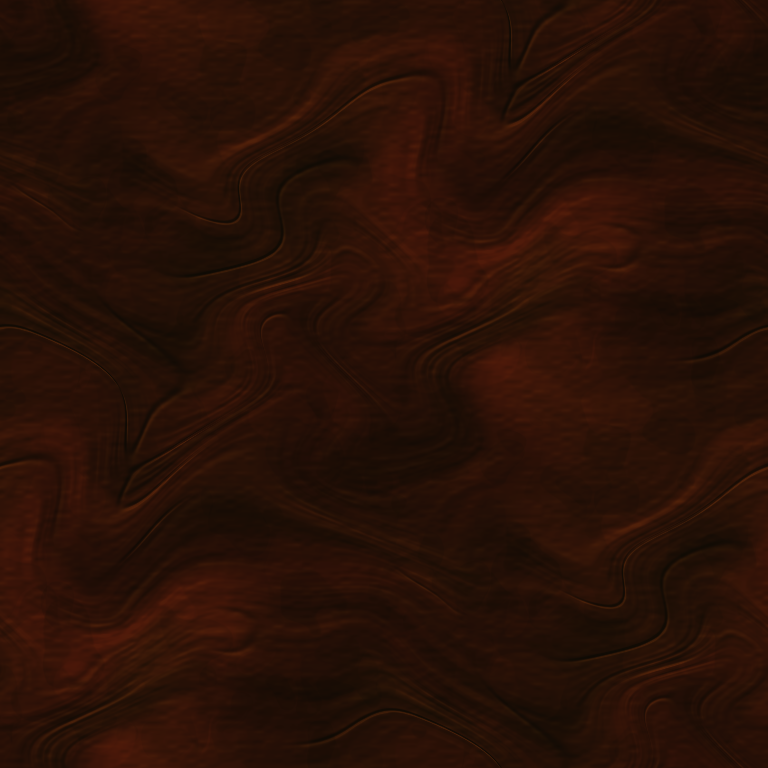
Reproduce this texture procedurally as a Shadertoy shader.

```glsl
// Dark red-brown burl: folded, embossed wood grain with creases and faint round stains.
// Every field repeats under a shift of (0.5, 0.5), hence over the whole canvas too.

const float TAU = 6.2831853;

// Hash of a grid cell; each half canvas upward shifts the columns by half a canvas.
float cellHash(vec2 cell, vec2 count, float seed) {
    float halves = floor((cell.y + 0.5) * 2.0 / count.y);
    cell -= halves * count * 0.5;
    cell.x = mod(cell.x + 0.5, count.x) - 0.5;
    vec3 h = fract(vec3(cell, seed + 3.7) * vec3(0.1031, 0.1137, 0.0973));
    h += dot(h, h.zyx + 31.32);
    return fract((h.x + h.y) * h.z);
}

// Wrapping value noise; count holds even numbers of cells per canvas.
float wrapNoise(vec2 p, vec2 count, float seed) {
    vec2 cell = floor(p * count);
    vec2 f = fract(p * count);
    f = f * f * f * (f * (f * 6.0 - 15.0) + 10.0);
    float low = mix(cellHash(cell, count, seed), cellHash(cell + vec2(1, 0), count, seed), f.x);
    float high = mix(cellHash(cell + vec2(0, 1), count, seed), cellHash(cell + vec2(1, 1), count, seed), f.x);
    return mix(low, high, f.y);
}

vec2 wrapNoise2(vec2 p, float count, float seed) {
    return vec2(wrapNoise(p, vec2(count), seed), wrapNoise(p, vec2(count), seed + 0.5)) - 0.5;
}

// Bends the straight horizontal grain into zigzag streams and S-shaped folds.
vec2 foldGrain(vec2 p) {
    p.x += 0.034 * sin(TAU * 4.0 * p.y + 1.6 * sin(TAU * (p.x + p.y)));
    p.y += 0.075 * sin(TAU * 2.0 * p.x + 1.4 * sin(TAU * (p.x - p.y) + 1.0));
    p += 0.17 * wrapNoise2(p, 4.0, 1.0);
    p += 0.06 * wrapNoise2(p, 8.0, 2.0);
    p.y += 0.025 * sin(TAU * (3.0 * p.x + p.y) + 2.2);
    return p;
}

// Thin grooves along the grain, fading in and out.
float crease(vec2 p, vec2 grain) {
    float line = (wrapNoise(grain, vec2(4, 12), 5.0) - 0.5) / 0.028;
    return exp(-line * line) * smoothstep(0.42, 0.72, wrapNoise(p, vec2(6), 6.0));
}

// Surface height: streaks, fine fibres, brushed roughness and grooves.
float relief(vec2 p) {
    vec2 grain = foldGrain(p);
    float height = 0.2 * wrapNoise(grain, vec2(6, 32), 7.0);
    height += 0.13 * wrapNoise(grain, vec2(10, 66), 8.0);
    height += 0.07 * wrapNoise(grain, vec2(24, 120), 9.0);
    height += 0.07 * wrapNoise(p, vec2(80, 160), 10.0);
    return height - 0.22 * crease(p, grain);
}

// Overlapping toned discs with clear, slightly ragged edges.
float stains(vec2 p, vec2 count, float seed) {
    p += 0.035 * wrapNoise2(p, 24.0, 11.0);
    vec2 home = floor(p * count);
    float tone = 0.0;
    for (int y = -1; y <= 1; y++)
    for (int x = -1; x <= 1; x++) {
        vec2 cell = home + vec2(x, y);
        vec2 center = cell + vec2(cellHash(cell, count, seed), cellHash(cell, count, seed + 1.3));
        float radius = 0.18 + 0.55 * cellHash(cell, count, seed + 2.6);
        float disc = 1.0 - smoothstep(-0.03, 0.03, distance(p * count, center) - radius);
        tone += disc * (cellHash(cell, count, seed + 3.9) - 0.55);
    }
    return tone;
}

void mainImage(out vec4 fragColor, in vec2 fragCoord) {
    vec2 p = fragCoord / iResolution.xy;
    vec2 grain = foldGrain(p);

    // Broad bands, glowing regions and stains
    float tone = 1.1 * (wrapNoise(grain, vec2(4, 8), 17.0) - 0.5);
    tone += 1.7 * (wrapNoise(grain, vec2(6, 22), 18.0) - 0.5);
    tone += 1.2 * (wrapNoise(grain, vec2(8, 52), 19.0) - 0.5);
    tone += 1.9 * smoothstep(0.55, 0.95, wrapNoise(mix(p, grain, 0.6), vec2(4, 6), 20.0));
    tone += 1.1 * stains(p, vec2(14), 23.0) + 0.8 * stains(p, vec2(22), 31.0);

    // Embossing, with darkened grooves
    vec2 toLight = vec2(-0.0008, 0.0015);
    float slope = relief(p - toLight) - relief(p + toLight);
    tone += 15.0 * clamp(slope, -0.17, 0.17) - 1.0 * crease(p, grain);

    // Red follows the tone; green drifts between russet and olive, more so on lit edges
    float red = 0.14 * exp(0.23 * clamp(tone, -4.5, 3.5));
    float olive = 0.2 * (wrapNoise(grain, vec2(6, 10), 21.0) - 0.5) + 2.0 * clamp(slope, 0.0, 0.12);
    vec3 wood = vec3(red, (0.024 + 0.255 * red) * (1.0 + olive), 0.011 + 0.085 * red);
    fragColor = vec4(wood, 1.0);
}
```
